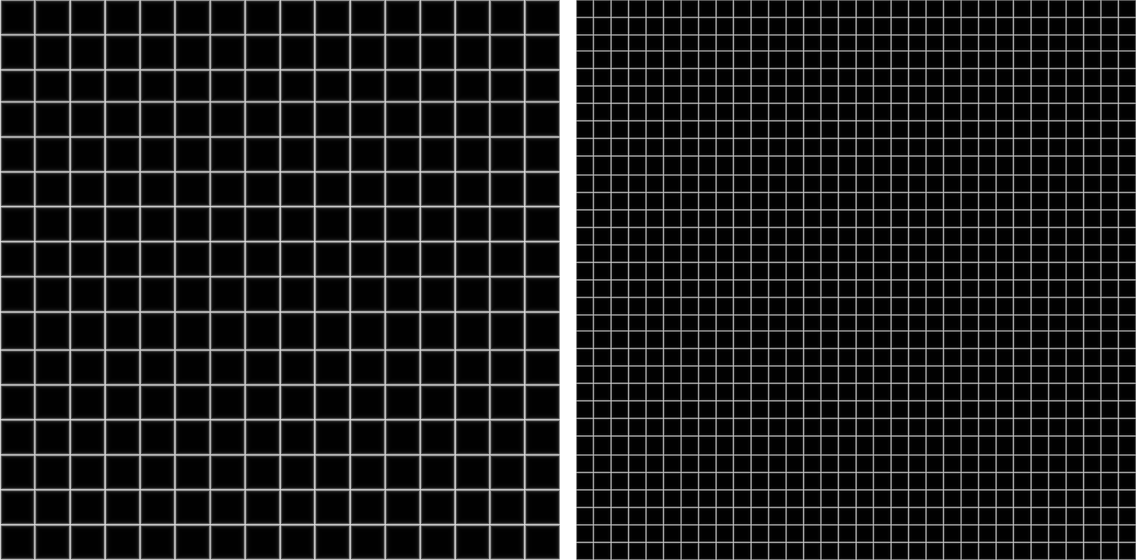
Left, the tile; right, the same tile 2 across and 2 down.
Reproduce this pattern procedurally as a Shadertoy shader.

```glsl
const float CELLS = 16.0;           // repeats across and down
const float CORE_WIDTH = 0.0325;    // bright line falloff, in cells
const float HALO_WIDTH = 0.09;      // soft glow falloff, in cells
const float CORE_LEVEL = 0.68;
const float HALO_LEVEL = 0.10;
const float CROSSING_BOOST = 0.15;
const float ROW_SHIFT = 0.09;       // upward offset of the displaced rows, in cells
const float FIRST_SHIFTED = 7.0;
const float LAST_SHIFTED = 13.0;
const float LEVEL_VARIATION = 0.06;
const float DRIFT = 0.008;          // small offset per line, in cells
const vec3 BACKGROUND = vec3(0.005);
const vec3 LINE_COLOR = vec3(1.0);

float hash12(vec2 p) {
    vec3 q = fract(vec3(p.xyx) * 0.1031);
    q += dot(q, q.yzx + 33.33);
    return fract((q.x + q.y) * q.z);
}

float bell(float d, float width) {
    float t = d / width;
    return exp(-t * t);
}

// Glowing line nearest to a coordinate measured in cells
float gridLine(float coord, float shift, float seed, float pixel) {
    float nearest = floor(coord + 0.5);
    float index = mod(nearest, CELLS);
    float shifted = step(FIRST_SHIFTED, index) * step(index, LAST_SHIFTED);
    float drift = DRIFT * (2.0 * hash12(vec2(index, seed)) - 1.0);
    float d = coord - nearest - shift * shifted - drift;

    float level = 1.0 + LEVEL_VARIATION * (2.0 * hash12(vec2(index, seed + 5.0)) - 1.0);
    float core = CORE_LEVEL * bell(d, max(CORE_WIDTH, 0.7 * pixel));
    float halo = HALO_LEVEL * bell(d, HALO_WIDTH);
    return level * (core + halo);
}

void mainImage(out vec4 fragColor, in vec2 fragCoord) {
    vec2 grid = fragCoord / iResolution.xy * CELLS;
    vec2 pixel = CELLS / iResolution.xy;

    float column = gridLine(grid.x, 0.0, 1.0, pixel.x);
    float row = gridLine(grid.y, ROW_SHIFT, 2.0, pixel.y);

    // Crossings stay only slightly brighter than the lines
    float glow = max(column, row) + CROSSING_BOOST * column * row;
    fragColor = vec4(mix(BACKGROUND, LINE_COLOR, min(glow, 1.0)), 1.0);
}
```
